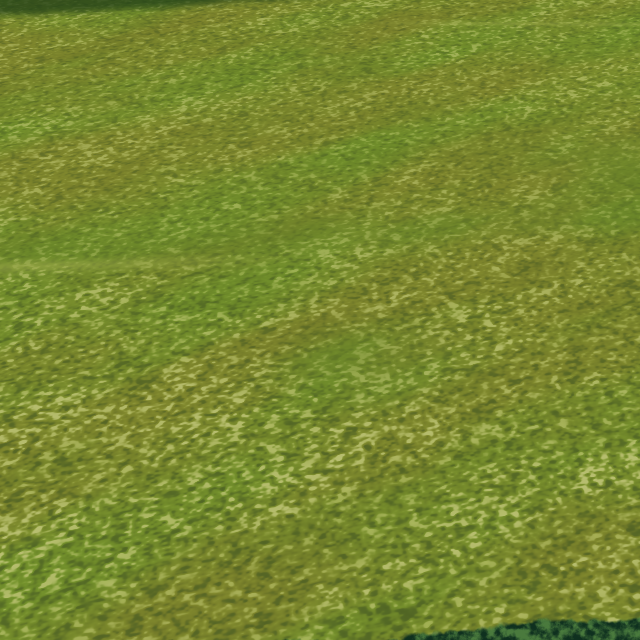
Write a WebGL 2 fragment shader that draws this texture.

```glsl
#version 300 es
precision highp float;

uniform vec2 u_resolution;
out vec4 fragColor;

float hash(vec2 p) {
    vec3 h = fract(vec3(p.xyx) * 0.1031);
    h += dot(h, h.yzx + 33.33);
    return fract((h.x + h.y) * h.z);
}

float valueNoise(vec2 p) {
    vec2 cell = floor(p);
    vec2 f = fract(p);
    f = f * f * (3.0 - 2.0 * f);
    float low = mix(hash(cell), hash(cell + vec2(1.0, 0.0)), f.x);
    float high = mix(hash(cell + vec2(0.0, 1.0)), hash(cell + 1.0), f.x);
    return mix(low, high, f.y);
}

vec2 rotate(vec2 p, float angle) {
    float c = cos(angle);
    float s = sin(angle);
    return vec2(c * p.x + s * p.y, c * p.y - s * p.x);
}

float fbm(vec2 p) {
    float sum = 0.0;
    float weight = 0.53;
    for (int i = 0; i < 4; i++) {
        sum += weight * valueNoise(p);
        p = rotate(p, 0.4) * 2.03 + 17.3;
        weight *= 0.5;
    }
    return sum;
}

// Soft elliptical spot, 1 at its centre
float spot(vec2 p, vec2 centre, vec2 radius) {
    vec2 d = (p - centre) / radius;
    return exp(-dot(d, d));
}

// Project the canvas onto a receding ground plane
vec2 groundPlane(vec2 uv, float horizon, float depthScale) {
    return vec2(uv.x - 0.5, depthScale) / (horizon - uv.y);
}

// Blade clumps: crossed layers of short flecks, finest ones fade with distance
float grassGrain(vec2 p, float distanceFade) {
    float coarse = valueNoise(p) - 0.5;
    float crossed = valueNoise(rotate(p, 0.7) * 1.25 + 11.0) - 0.5;
    float fine = valueNoise(rotate(p, -0.4) * 1.9 + 57.0) - 0.5;
    return coarse * 0.65 + crossed * 0.5 + fine * mix(0.5, 0.35, distanceFade);
}

vec3 lawnColor(vec2 uv) {
    const vec3 olive = vec3(0.495, 0.525, 0.175);
    const vec3 green = vec3(0.445, 0.560, 0.170);
    const vec3 straw = vec3(0.72, 0.745, 0.44);
    const vec3 pit = vec3(0.30, 0.385, 0.15);

    vec2 ground = rotate(groundPlane(uv, 2.2, 3.1), 0.6);
    float grain = grassGrain(ground * vec2(150.0, 205.0), uv.y);
    float patches = fbm(ground * vec2(8.0, 26.0) + 4.0);
    float hue = fbm(ground * vec2(4.0, 12.0) + 40.0);

    // Smooth mown band and lush areas
    float bandY = 0.60 + 0.06 * uv.x + 0.012 * (valueNoise(uv * vec2(5.0, 1.0)) - 0.5);
    float band = exp(-pow((uv.y - bandY) / 0.028, 2.0));
    float lush = spot(uv, vec2(0.56, 0.44), vec2(0.13, 0.06))
               + spot(uv, vec2(0.98, 0.74), vec2(0.14, 0.05)) + 0.7 * band;
    float dry = spot(uv, vec2(0.12, 0.75), vec2(0.3, 0.08));

    float greenness = smoothstep(0.2, 0.78, hue + 0.2 * lush - 0.12 * dry);
    vec3 col = mix(olive, green, greenness);
    col *= 0.985 + 0.12 * (patches - 0.5) - 0.05 * lush;

    // Fine overall grain, calmer in lush areas and far away
    float calm = 1.0 - 0.6 * clamp(lush, 0.0, 1.0);
    float strength = mix(1.0, 0.6, smoothstep(0.25, 0.8, uv.y)) * calm;
    col *= 1.0 + 0.34 * grain * strength;

    // Sparse pale flecks gather in patches, dark gaps lie between
    float density = smoothstep(0.25, 0.75, patches);
    float fleck = smoothstep(0.06, 0.40, grain - 0.06 + 0.10 * density);
    float gap = smoothstep(0.08, 0.45, -grain);
    col = mix(col, straw, fleck * mix(0.5, 1.0, density) * strength);
    col = mix(col, pit, gap * 0.6 * strength);

    // Faint worn streaks
    float leftStreak = exp(-pow((uv.y - 0.582 - 0.03 * uv.x) / 0.009, 2.0));
    float rightStreak = exp(-pow((uv.y - 0.967 + 0.005 * uv.x) / 0.003, 2.0));
    float worn = leftStreak * (1.0 - smoothstep(0.1, 0.55, uv.x)) * 0.5
               + rightStreak * smoothstep(0.5, 0.75, uv.x) * 0.4;
    return mix(col, vec3(0.60, 0.65, 0.28), worn * (0.6 + 0.8 * patches));
}

vec3 shrubColor(vec2 uv) {
    float leaves = fbm(uv * 90.0);
    return mix(vec3(0.06, 0.19, 0.12), vec3(0.29, 0.48, 0.24), smoothstep(0.3, 0.75, leaves));
}

void main() {
    vec2 uv = gl_FragCoord.xy / u_resolution;
    vec3 col = lawnColor(uv);

    // Cast shadow along the far left edge
    float shadowEdge = 0.973 + 0.060 * uv.x + 0.008 * (fbm(uv * vec2(16.0, 40.0)) - 0.5);
    float shadow = smoothstep(-0.008, 0.011, uv.y - shadowEdge);
    col = mix(col, vec3(0.18, 0.28, 0.14) + 0.15 * (col - 0.4), shadow * 0.92);

    // Shrub along the near right edge
    float shrubEdge = 0.038 * smoothstep(0.5, 0.92, uv.x) - 0.006
                    + 0.018 * (fbm(uv * vec2(45.0, 30.0)) - 0.5);
    float shrub = 1.0 - smoothstep(-0.003, 0.004, uv.y - shrubEdge);
    col = mix(col, shrubColor(uv), shrub);

    fragColor = vec4(col, 1.0);
}
```
